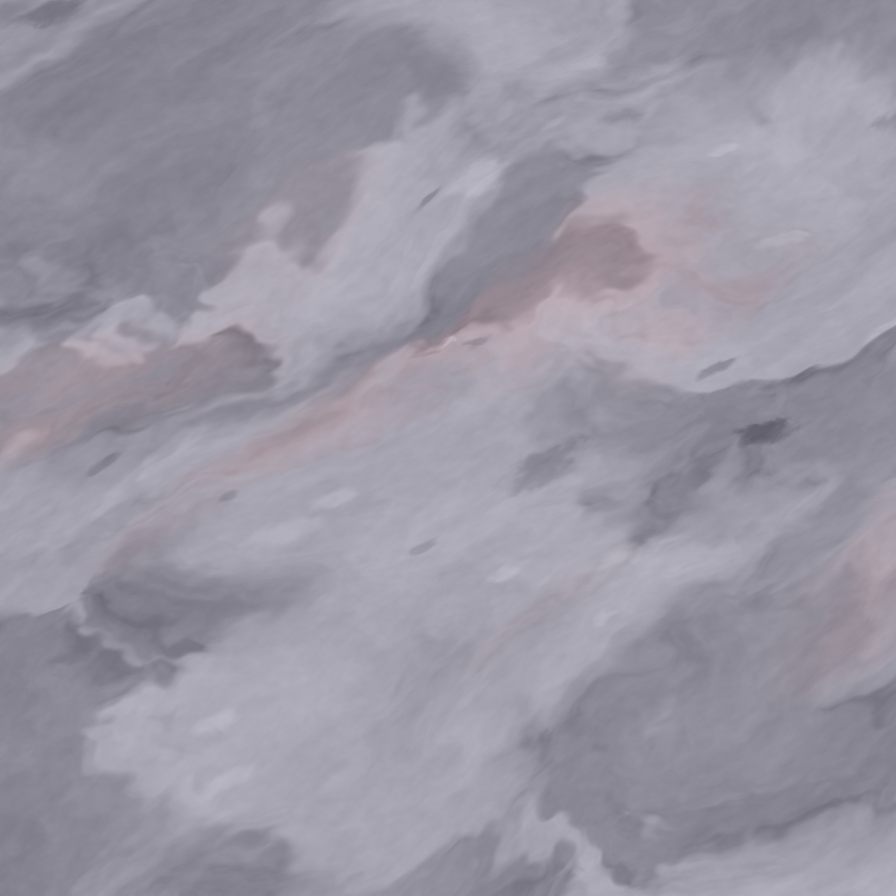
Reproduce this texture procedurally as a Shadertoy shader.

```glsl
// Grey marble: cloudy dark patches drawn out along a rising diagonal.
// Warped gradient noise sets the patches, whose edges vary from crisp to soft;
// dark rims, scattered flecks, pale wisps and a faint pink tint lie on top.

#define VEIN_ANGLE 0.50
#define VEIN_STRETCH 0.48
#define PATCH_SCALE 4.2
#define PATCH_BIAS -0.02
#define WARP_AMOUNT 0.50
#define RIM_DEPTH 0.075
#define FLECK_DEPTH 0.13
#define WISP_LIGHT 0.07
#define GRAIN_DEPTH 0.022
#define LIGHT_STONE vec3(0.657, 0.649, 0.699)
#define DARK_STONE vec3(0.540, 0.533, 0.582)
#define PINK_TINT vec3(0.055, 0.0, -0.015)

vec2 hash2(vec2 cell) {
    vec3 h = fract(cell.xyx * vec3(0.1031, 0.1030, 0.0973));
    h += dot(h, h.yzx + 33.33);
    return fract((h.xx + h.yz) * h.zy);
}

float cornerSlope(vec2 cell, vec2 offset) {
    return dot(hash2(cell) * 2.0 - 1.0, offset);
}

// Gradient noise, roughly -0.6 to 0.6
float noise(vec2 p) {
    vec2 i = floor(p), f = p - i;
    vec2 u = f * f * f * (f * (f * 6.0 - 15.0) + 10.0);
    vec2 e = vec2(1.0, 0.0);
    float low = mix(cornerSlope(i, f), cornerSlope(i + e.xy, f - e.xy), u.x);
    float high = mix(cornerSlope(i + e.yx, f - e.yx), cornerSlope(i + e.xx, f - e.xx), u.x);
    return mix(low, high, u.y);
}

float fbm(vec2 p) {
    float sum = 0.0, amplitude = 1.0;
    mat2 turn = mat2(0.96, 0.28, -0.28, 0.96);
    for (int i = 0; i < 5; i++) {
        sum += amplitude * noise(p);
        p = turn * p * 2.03 + 17.3;
        amplitude *= 0.52;
    }
    return sum;
}

// Sparse elongated spots with ragged edges, one candidate per cell
float flecks(vec2 p, float share, float seed) {
    vec2 home = floor(p);
    float ragged = 0.5 * fbm(p * 5.0 + seed);
    float cover = 0.0;
    for (int y = -1; y <= 1; y++)
    for (int x = -1; x <= 1; x++) {
        vec2 cell = home + vec2(x, y);
        vec2 place = hash2(cell + seed);
        vec2 kind = hash2(cell + seed + 71.7);
        vec2 d = p - cell - place;
        d.y += d.x * (kind.y - 0.5) * 0.6;
        float size = mix(0.12, 0.42, kind.y * kind.y);
        float dist = length(d * vec2(1.0, 1.7)) / size + ragged;
        float spot = 1.0 - smoothstep(0.35, 1.1, dist);
        cover = max(cover, spot * step(kind.x, share) * mix(0.5, 1.0, place.x));
    }
    return cover;
}

void mainImage(out vec4 fragColor, in vec2 fragCoord) {
    vec2 p = fragCoord / iResolution.y;

    // Axes along and across the veins, gently bent
    vec2 dir = vec2(cos(VEIN_ANGLE), sin(VEIN_ANGLE));
    vec2 vein = vec2(dot(p, dir), dot(p, vec2(-dir.y, dir.x)));
    vein.y += 0.07 * noise(p * 2.3 + 4.7);
    vec2 stretched = vein * vec2(VEIN_STRETCH, 1.0);
    vec2 q = stretched * PATCH_SCALE + 11.4;
    q += WARP_AMOUNT * vec2(fbm(q * 0.9 + 31.2), fbm(q * 1.1 + 57.9));

    // Dark patches with edges of varying softness
    float field = fbm(q) + PATCH_BIAS;
    float softness = mix(0.05, 0.30, smoothstep(-0.25, 0.25, noise(q * 1.3 + 83.1)));
    float patchCover = smoothstep(-softness, softness, field);
    vec3 color = mix(LIGHT_STONE, DARK_STONE, patchCover);

    // Broad clouds and fine brushed grain
    float cloud = fbm(q * 1.7 + 120.6);
    float streak = fbm(vein * vec2(9.0, 30.0) + 3.0 * cloud + 9.1);
    float grain = fbm(vein * vec2(45.0, 90.0) + 41.0);
    color += 0.075 * cloud + 0.030 * streak + GRAIN_DEPTH * grain;

    // Broken dark rims just inside the patches
    float rimOffset = (field - 0.08) / 0.07;
    float rimBreak = smoothstep(0.02, 0.40, fbm(q * 2.6 + 64.3));
    color -= RIM_DEPTH * exp(-rimOffset * rimOffset) * rimBreak;

    // Dark flecks and pale wisps
    vec2 fleckSpace = vein * vec2(7.0, 15.0) + 0.4 * cloud;
    color -= FLECK_DEPTH * flecks(fleckSpace, 0.16, 5.0);
    float wisp = flecks(fleckSpace * 0.9 + 6.3, 0.15, 23.0);
    color += WISP_LIGHT * wisp * (1.0 - 0.6 * patchCover);

    // Faint pink staining near some patch edges
    float stain = smoothstep(0.12, 0.45, noise(q * 1.2 + 201.5));
    color += PINK_TINT * stain * exp(-field * field * 30.0);

    fragColor = vec4(clamp(color, 0.0, 1.0), 1.0);
}
```
